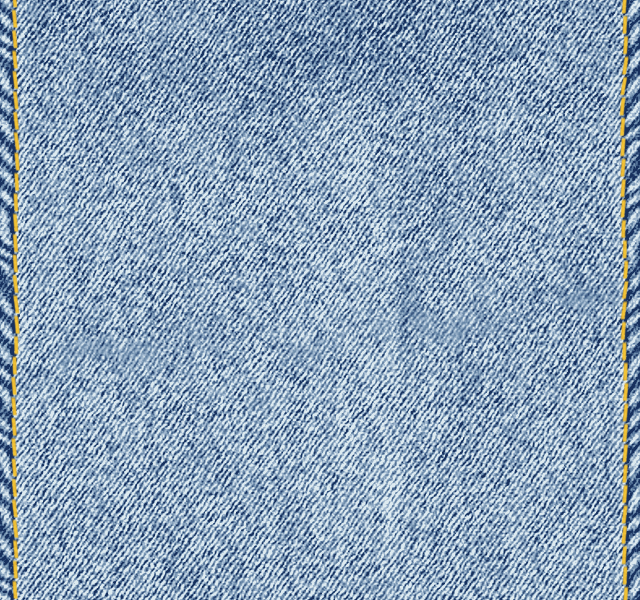
This texture is drawn by a WebGL 2 fragment shader. Its source:

```glsl
#version 300 es
precision highp float;

uniform vec2 u_resolution;
out vec4 fragColor;

const float TAU = 6.28319;

// Palette, from deep indigo to bleached thread
const vec3 INDIGO = vec3(0.09, 0.19, 0.37);
const vec3 DENIM = vec3(0.27, 0.39, 0.55);
const vec3 FADED = vec3(0.44, 0.56, 0.68);
const vec3 PALE = vec3(0.63, 0.72, 0.81);
const vec3 BLEACHED = vec3(0.87, 0.92, 0.94);
const vec3 GOLD = vec3(0.95, 0.77, 0.21);
const vec3 AMBER = vec3(0.78, 0.54, 0.14);

// Weave, in canvas heights
const vec2 TWILL_DIR = vec2(0.574, 0.819);
const float TWILL_FREQ = 127.0;
const float WEFT_FREQ = 165.0;
const float GRAIN_FREQ = 370.0;
const float STRIPE_GAIN = 0.28;
const float GRAIN_GAIN = 0.60;
const float WEFT_GAIN = 0.34;

// Side seams
const float SEAM_INSET = 0.0262;
const float SEAM_WOBBLE = 0.006;
const float STITCH_PERIOD = 0.034;
const float STITCH_HALF_WIDTH = 0.0031;
const float HEM_FREQ = 25.0;
const float HEM_SLOPE = 26.0;

float hash(vec2 p) {
    vec3 q = fract(p.xyx * 0.1031);
    q += dot(q, q.yzx + 33.33);
    return fract((q.x + q.y) * q.z);
}

float noise(vec2 p) {
    vec2 cell = floor(p), f = fract(p);
    f = f * f * (3.0 - 2.0 * f);
    float low = mix(hash(cell), hash(cell + vec2(1, 0)), f.x);
    float high = mix(hash(cell + vec2(0, 1)), hash(cell + 1.0), f.x);
    return mix(low, high, f.y);
}

float fbm(vec2 p) {
    float sum = 0.0, gain = 0.5;
    for (int i = 0; i < 4; i++) {
        sum += gain * noise(p);
        p = p * 2.03 + 17.3;
        gain *= 0.5;
    }
    return sum;
}

float blob(vec2 p, vec2 center, vec2 radius) {
    vec2 d = (p - center) / radius;
    return exp(-dot(d, d));
}

vec3 denimRamp(float t) {
    vec3 c = mix(INDIGO, DENIM, smoothstep(0.02, 0.22, t));
    c = mix(c, FADED, smoothstep(0.19, 0.40, t));
    c = mix(c, PALE, smoothstep(0.38, 0.63, t));
    return mix(c, BLEACHED, smoothstep(0.60, 0.88, t));
}

// Broad fading of the cloth
float washTone(vec2 p) {
    float tone = 0.52 - 0.07 * smoothstep(0.72, 1.0, p.y);
    tone -= 0.09 * blob(p, vec2(0.56, 0.91), vec2(0.13, 0.07));
    tone -= 0.04 * blob(p, vec2(0.72, 0.72), vec2(0.07, 0.12));
    tone += 0.05 * blob(p, vec2(0.14, 0.64), vec2(0.12, 0.14));
    tone += 0.06 * blob(p, vec2(0.60, 0.65), vec2(0.08, 0.20));
    tone += 0.08 * blob(p, vec2(0.60, 0.20), vec2(0.11, 0.22));
    float fold = blob(p, vec2(0.648, 0.35), vec2(0.014, 0.38));
    float crease = blob(p, vec2(0.672, 0.35), vec2(0.010, 0.35));
    tone += 0.05 * fold - 0.05 * crease;
    tone += 0.14 * (fbm(p * vec2(9.0, 6.0)) - 0.47);
    return tone + 0.09 * (noise(p * vec2(85.0, 9.0)) - 0.5);
}

void main() {
    vec2 p = gl_FragCoord.xy / u_resolution.y;
    float pixel = 1.0 / u_resolution.y;
    float width = u_resolution.x / u_resolution.y;

    // Worn horizontal crease that flattens the weave in patches
    float wearLine = p.y - 0.385 - 0.10 * p.x - 0.05 * (noise(p.xx * 12.0) - 0.5);
    float patches = smoothstep(0.25, 0.75, fbm(p * vec2(11.0, 16.0) + 3.5));
    float wear = exp(-pow(wearLine / 0.036, 2.0)) * (0.3 + 0.7 * patches);

    // Diagonal twill, broken by short weft threads and grain
    float across = dot(p, vec2(TWILL_DIR.y, -TWILL_DIR.x)) * TWILL_FREQ;
    float along = dot(p, TWILL_DIR);
    across += 0.9 * (fbm(p * 13.0) - 0.5) + 0.42 * (noise(p * 130.0) - 0.5);
    float resolved = smoothstep(1.0, 0.4, TWILL_FREQ * pixel);
    float stripe = sin(TAU * across) * resolved;
    float weft = noise(vec2(across * 1.5, along * WEFT_FREQ)) - 0.5;
    float grain = noise(p * GRAIN_FREQ) - 0.5;
    float weave = STRIPE_GAIN * stripe + WEFT_GAIN * weft + GRAIN_GAIN * grain;
    weave *= 0.85 + 0.5 * noise(p * 38.0);
    float tone = washTone(p) - 0.04 * wear + weave * (1.0 - 0.45 * wear);

    // Mirrored seams and folded hems
    float side = step(0.5 * width, p.x);
    float edge = mix(p.x, width - p.x, side);
    float sway = noise(vec2(p.y * 11.0, 5.0 + 20.0 * side)) - 0.5;
    float seam = edge - SEAM_INSET - SEAM_WOBBLE * sway;
    float ridge = p.y * HEM_FREQ + edge * HEM_SLOPE + 1.0 * noise(vec2(p.y * 20.0, side * 9.0));
    float hemTone = 0.45 + 0.34 * sin(TAU * ridge) + 0.60 * grain + 0.20 * stripe;
    hemTone -= 0.16 * smoothstep(0.005, 0.0, edge);
    tone = mix(hemTone, tone, smoothstep(-0.004, 0.002, seam));
    tone -= 0.45 * exp(-pow((seam + 0.004) / 0.004, 2.0));
    tone += 0.07 * exp(-pow((seam - 0.010) / 0.006, 2.0));
    vec3 color = denimRamp(tone);

    // Slanted gold stitches with dark gaps
    float f = fract(p.y / STITCH_PERIOD + 0.3 * side);
    float lean = seam + 0.003 * (f - 0.5);
    float blur = pixel / STITCH_PERIOD;
    float dash = smoothstep(0.04 - blur, 0.08 + blur, f) * smoothstep(0.96 + blur, 0.88 - blur, f);
    float thread = smoothstep(pixel, -pixel, abs(lean) - STITCH_HALF_WIDTH) * dash;
    float sheen = 1.0 + 0.4 * grain - 0.3 * smoothstep(0.0, 0.003, abs(lean));
    color = mix(color, mix(AMBER, GOLD, clamp(sheen, 0.0, 1.0)), thread);

    fragColor = vec4(color, 1.0);
}
```
